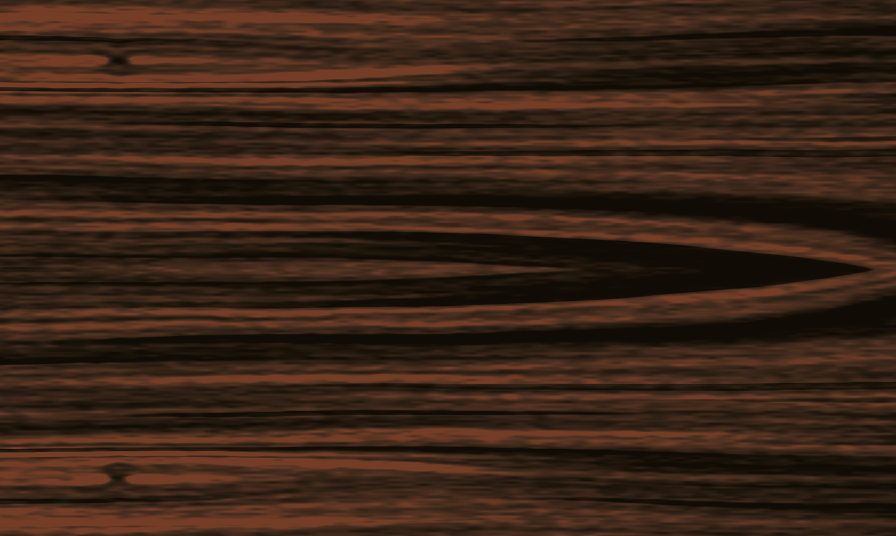
This texture is drawn by a WebGL 2 fragment shader. Its source:

```glsl
#version 300 es
precision highp float;

#define AXIS_Y 0.497
#define HEART_X 0.4
#define HEART_TAPER 0.055
#define SIDE_FOLD 0.39
#define SIDE_TAPER 0.05
#define KNOT_X 0.22
#define WARP 0.024
#define LINE_DEPTH 0.27
#define GRAIN 0.20
#define TONE_SPREAD 0.315

uniform vec2 u_resolution;
out vec4 fragColor;

float hash(vec2 p) {
    return fract(sin(dot(p, vec2(127.1, 311.7))) * 43758.5453);
}

// Smooth noise whose rows are shifted, so that streak ends never line up
float rowNoise(float x, float row) {
    x += 17.0 * hash(vec2(row, 4.7));
    float cell = floor(x);
    return mix(hash(vec2(cell, row)), hash(vec2(cell + 1.0, row)),
               smoothstep(0.0, 1.0, x - cell));
}

// Long streaks, centred on zero
float streak(vec2 p) {
    float row = floor(p.y);
    return mix(rowNoise(p.x, row), rowNoise(p.x, row + 1.0),
               smoothstep(0.0, 1.0, p.y - row)) - 0.5;
}

float bell(float x, float width) {
    return exp(-x * x / (width * width));
}

// Growth-ring coordinate: mirrored halves, a pointed heart and side folds
float ringCoordinate(vec2 p) {
    float d = abs(p.y - AXIS_Y);
    float q = d - SIDE_FOLD;
    float fromHeart = p.x - HEART_X;
    float r = length(vec2(d, 0.004));
    r += HEART_TAPER * fromHeart * fromHeart * bell(d, 0.12);
    float fold = SIDE_FOLD + length(vec2(q, 0.004)) + SIDE_TAPER * p.x * p.x;
    r = mix(r, fold, bell(q, 0.04) * smoothstep(1.0, 0.3, p.x));
    r += 0.012 * bell(p.x - KNOT_X, 0.02) * bell(q, 0.03);
    r += WARP * streak(vec2(p.x * 1.6, d * 5.0 + 30.0));
    r += 0.004 * streak(vec2(p.x * 6.0, p.y * 22.0 + 60.0));
    return r;
}

// Dark heartwood through brown to red, spaced by share of area
vec3 woodColor(float t) {
    vec3 c = mix(vec3(0.065, 0.045, 0.02), vec3(0.10, 0.07, 0.03), smoothstep(0.0, 0.12, t));
    c = mix(c, vec3(0.16, 0.11, 0.07), clamp((t - 0.12) / 0.25, 0.0, 1.0));
    c = mix(c, vec3(0.23, 0.15, 0.10), clamp((t - 0.37) / 0.25, 0.0, 1.0));
    c = mix(c, vec3(0.29, 0.18, 0.12), clamp((t - 0.62) / 0.19, 0.0, 1.0));
    c = mix(c, vec3(0.36, 0.21, 0.14), clamp((t - 0.81) / 0.11, 0.0, 1.0));
    return mix(c, vec3(0.46, 0.24, 0.145), clamp((t - 0.92) / 0.08, 0.0, 1.0));
}

void main() {
    vec2 p = gl_FragCoord.xy / u_resolution.y;
    float r = ringCoordinate(p);

    // Broad bands, narrower bands and fine rings
    float tone = 0.22 * streak(vec2(p.x * 0.5, r * 17.0 + 100.0));
    tone += 0.38 * streak(vec2(p.x * 0.7, r * 44.0 + 200.0));
    tone += 0.36 * streak(vec2(p.x * 0.9, r * 90.0 + 300.0));
    tone += 0.22 * streak(vec2(p.x * 2.0, r * 150.0 + 400.0));

    // Alternating bands around the heart, redder to the left and outside
    tone -= 0.07 * cos(6.2832 * (r - 0.055) / 0.065) * bell(r, 0.13);
    tone += 0.04 * (0.7 - p.x) + 0.12 * (r - 0.27);

    // Thin dark lines
    float line = smoothstep(0.08, 0.26, streak(vec2(p.x * 0.8, r * 80.0 + 500.0)));
    tone += LINE_DEPTH * (0.26 - line);

    // Short pores and a dark knot on each side fold
    tone += GRAIN * streak(vec2(p.x * 36.0, p.y * 220.0 + 700.0));
    float side = abs(p.y - AXIS_Y) - SIDE_FOLD;
    tone -= 0.2 * bell(p.x - KNOT_X, 0.014) * bell(side, 0.006);

    float share = smoothstep(-TONE_SPREAD, TONE_SPREAD, tone - 0.012);
    fragColor = vec4(woodColor(share), 1.0);
}
```
